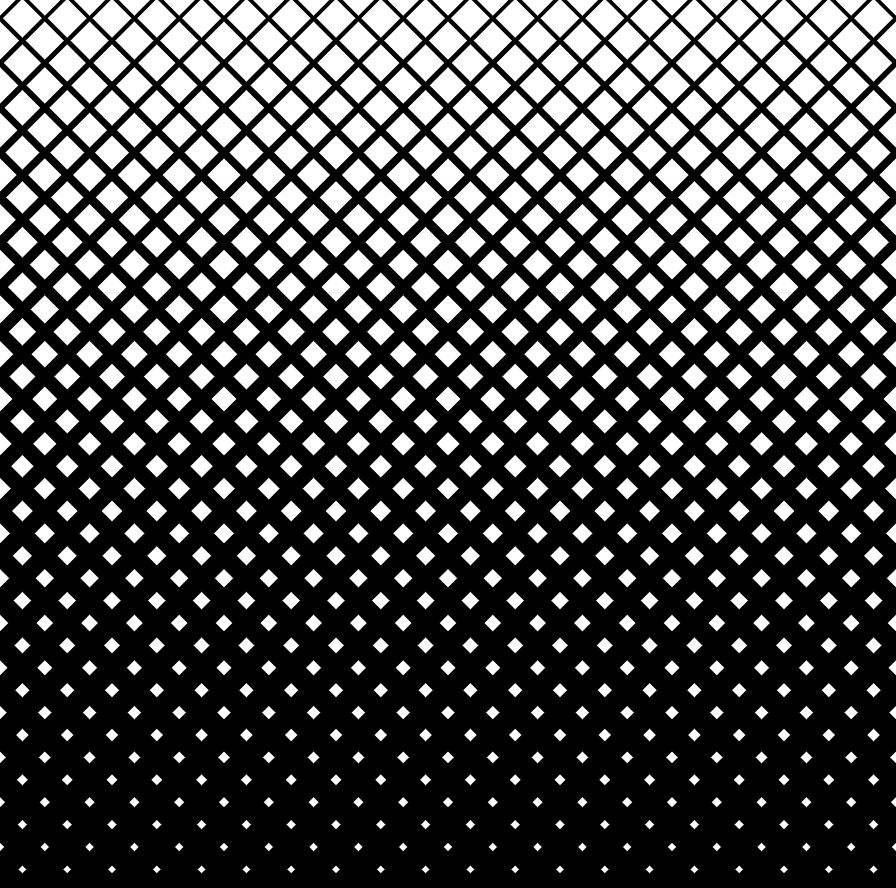
Reproduce this pattern procedurally as a Shadertoy shader.

```glsl
// Halftone gradient of white diamonds on black, growing row by row upward.
// The plane is turned by 45 degrees so that each diamond fills one square cell;
// the cell's row sets its size, and a distance to the edge gives soft borders.

#define COLUMNS 20.0        // diamonds across the width
#define FIRST_ROW 0.83      // height of the lowest row, in row spacings
#define LAST_ROW 38.0       // index of the topmost full row
#define SMALL_RADIUS 0.17   // half diagonal at the bottom, 1.0 = touching
#define LARGE_RADIUS 0.87   // half diagonal at the top
#define EDGE_PIXELS 1.2     // width of the smoothed edge

const vec3 INK = vec3(0.0);
const vec3 PAPER = vec3(1.0);

// Signed distance to the nearest diamond, in row spacings.
float diamondLattice(vec2 p) {
    vec2 diagonal = 0.5 * vec2(p.x + p.y, p.x - p.y);
    vec2 cell = floor(diagonal + 0.5);
    vec2 offset = abs(diagonal - cell);
    float row = cell.x - cell.y;
    float radius = mix(SMALL_RADIUS, LARGE_RADIUS, row / LAST_ROW);
    return (2.0 * max(offset.x, offset.y) - radius) * inversesqrt(2.0);
}

void mainImage(out vec4 fragColor, in vec2 fragCoord) {
    // One unit is half a column, which is also the row spacing.
    float unitsPerPixel = 2.0 * COLUMNS / iResolution.x;
    vec2 p = fragCoord * unitsPerPixel - vec2(1.0, FIRST_ROW);

    float halfEdge = 0.5 * EDGE_PIXELS * unitsPerPixel;
    float coverage = 1.0 - smoothstep(-halfEdge, halfEdge, diamondLattice(p));
    fragColor = vec4(mix(INK, PAPER, coverage), 1.0);
}
```
